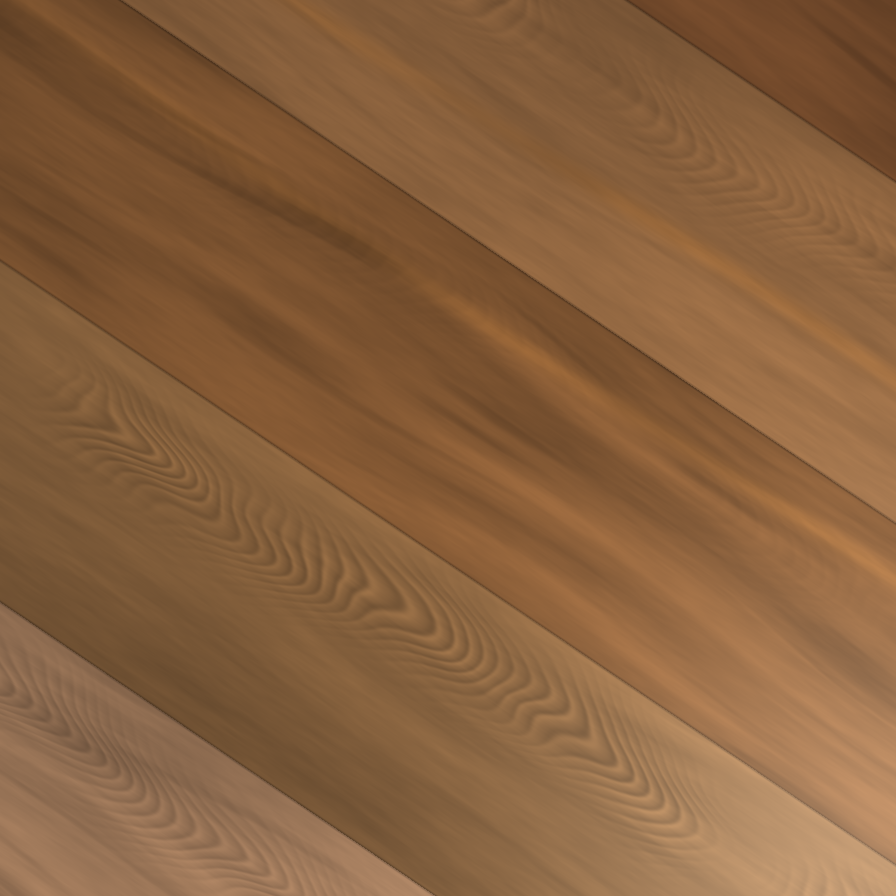
A Shadertoy shader for this texture:

```glsl
// Diagonal oak floor planks in soft light, brightest at the lower right.
// Each plank has stretched noise for grain, a band of arched sine ripples
// for figure, and a thin seam; warm veins and a corner glow finish it.

#define PLANK_WIDTH 0.316
#define PLANK_OFFSET 0.044
#define GRAIN_ANGLE 0.594
#define STREAK_CONTRAST 0.42
#define LINE_CONTRAST 0.10
#define FIBRE_CONTRAST 0.09
#define RIPPLE_CONTRAST 0.13
#define RIPPLE_SPACING 0.025
#define RIPPLE_CENTRE 0.74
#define SEAM_WIDTH 0.0028
#define VEIN_COLOR vec3(0.68, 0.45, 0.23)
#define GLOW_COLOR vec3(0.17, 0.18, 0.19)

float hash(vec2 p) {
    vec3 q = fract(p.xyx * vec3(0.1031, 0.1030, 0.0973));
    q += dot(q, q.yzx + 33.33);
    return fract((q.x + q.y) * q.z);
}

float valueNoise(vec2 p) {
    vec2 cell = floor(p), f = fract(p);
    f = f * f * (3.0 - 2.0 * f);
    float low = mix(hash(cell), hash(cell + vec2(1, 0)), f.x);
    float high = mix(hash(cell + vec2(0, 1)), hash(cell + vec2(1, 1)), f.x);
    return mix(low, high, f.y);
}

// Layered noise, centred on zero
float layeredNoise(vec2 p) {
    float sum = 0.0, weight = 0.5;
    for (int i = 0; i < 4; i++) {
        sum += weight * (valueNoise(p) - 0.5);
        p = p * vec2(1.7, 2.1) + 17.3;
        weight *= 0.55;
    }
    return sum;
}

// Base colour of each plank; the last value is its share of ripples
vec4 plankTone(int index) {
    vec4 tones[5] = vec4[5](
        vec4(0.620, 0.470, 0.350, 0.6),
        vec4(0.530, 0.382, 0.238, 1.0),
        vec4(0.530, 0.354, 0.204, 0.1),
        vec4(0.575, 0.405, 0.255, 0.9),
        vec4(0.430, 0.275, 0.160, 0.1));
    return tones[clamp(index, 0, 4)];
}

// Arches whose tips point along the grain, fading away from their band
float rippleFigure(float along, float offset, float seed) {
    float bend = 0.012 * sin(along * 9.0 + seed * 2.0)
               + 0.006 * sin(along * 23.0 + seed);
    float s = offset + bend;
    float warp = valueNoise(vec2(along * 8.0 + seed * 13.0, offset * 30.0)) - 0.5;
    float arch = along + 2.0 * sqrt(s * s + 0.0003) + 0.055 * warp;
    float phase = 6.2832 * arch / RIPPLE_SPACING;
    float band = exp(-s * s / 0.0016);
    float patches = smoothstep(0.15, 0.65, valueNoise(vec2(along * 6.0, seed * 7.0 + 2.5)));
    return sin(phase + 0.6 * sin(phase)) * band * patches;
}

void mainImage(out vec4 fragColor, in vec2 fragCoord) {
    vec2 uv = fragCoord / iResolution.xy;
    float c = cos(GRAIN_ANGLE), s = sin(GRAIN_ANGLE);
    float along = dot(uv, vec2(c, -s));
    float across = dot(uv, vec2(s, c));

    // Plank layout
    float row = (across + PLANK_OFFSET) / PLANK_WIDTH;
    float plank = floor(row), t = fract(row);
    vec4 tone = plankTone(int(plank));
    float shift = plank * 19.7;

    // Gently wandering grain: broad streaks, dark lines and fine fibre
    float wander = 0.012 * sin(along * 5.0 + plank * 1.7 + across * 9.0)
                 + 0.006 * sin(along * 11.0 - across * 17.0);
    float grain = across + wander;
    float streaks = layeredNoise(vec2(along * 2.2 + shift, grain * 24.0 + shift));
    float lines = smoothstep(0.62, 0.95, valueNoise(vec2(along * 4.0 + shift, grain * 75.0)));
    float fibre = layeredNoise(vec2(along * 28.0 + shift, across * 190.0));
    float cloud = layeredNoise(vec2(along * 3.0 + shift, across * 6.0 + 5.0));
    float ripple = rippleFigure(along, (t - RIPPLE_CENTRE) * PLANK_WIDTH, plank) * tone.a;

    float shade = 1.0 + STREAK_CONTRAST * streaks * (1.0 - 0.4 * tone.a)
                - LINE_CONTRAST * lines * (1.0 - 0.6 * tone.a)
                + FIBRE_CONTRAST * fibre + 0.16 * cloud
                + RIPPLE_CONTRAST * ripple;

    // Slope of tone over a plank, and the drop of light to the upper left
    shade += mix(-0.10, 0.10, t) * (mod(plank, 2.0) > 0.5 && plank < 2.0 ? 1.0 : -0.35);
    shade *= 0.97 + 0.13 * (uv.x - uv.y);
    vec3 color = tone.rgb * shade;

    // Warm pale vein along the middle planks
    float veinCentre = mix(0.80, 0.38, mod(plank, 2.0));
    float veinOffset = (t - veinCentre) * PLANK_WIDTH + 0.013 * sin(along * 4.0 + plank);
    float veinPatches = 0.3 + 0.7 * valueNoise(vec2(along * 5.0 + shift, grain * 40.0));
    float vein = exp(-veinOffset * veinOffset / 0.00013) * veinPatches;
    color = mix(color, VEIN_COLOR * shade, 0.6 * vein * step(1.5, plank));

    // Seams: a thin line plus a soft shadow on one side
    float edge = min(t, 1.0 - t) * PLANK_WIDTH;
    float seam = 1.0 - smoothstep(0.0, SEAM_WIDTH, edge);
    float shadow = exp(-(1.0 - t) * PLANK_WIDTH / 0.018) * step(1.5, plank);
    color *= 1.0 - 0.24 * seam - 0.10 * shadow;

    // Reflected light in the lower right corner
    vec2 fromCorner = uv - vec2(1.0, 0.0);
    color += GLOW_COLOR * exp(-dot(fromCorner, fromCorner) / 0.13);

    fragColor = vec4(clamp(color, 0.0, 1.0), 1.0);
}
```
